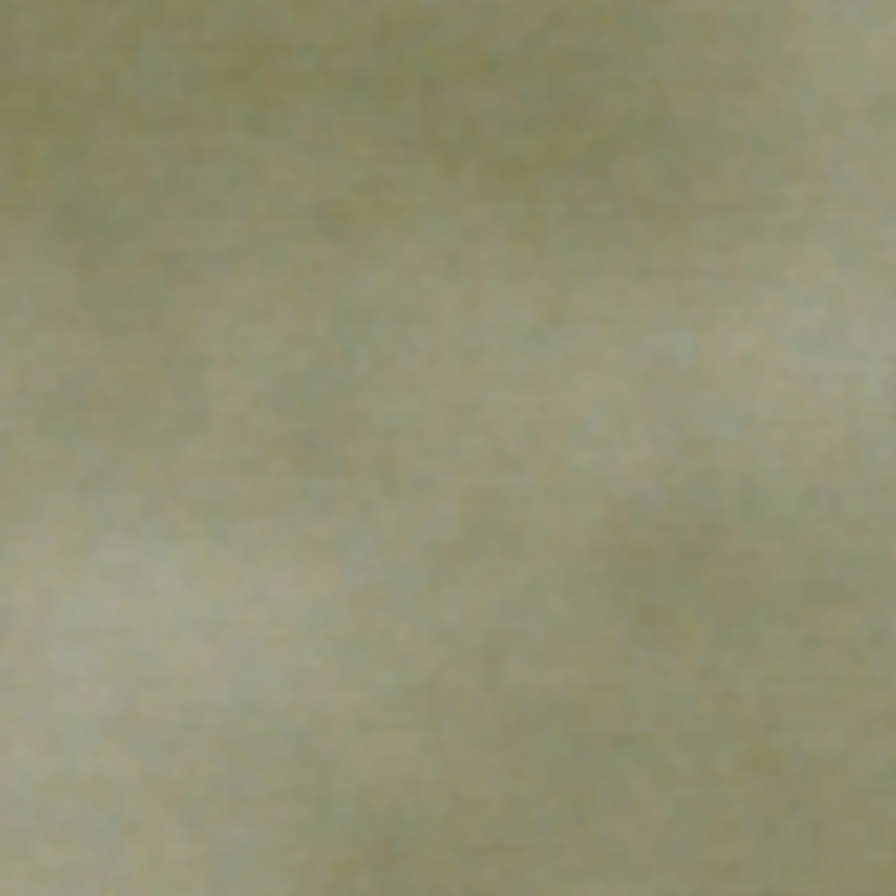
A Shadertoy shader for this texture:

```glsl
// Soft olive-grey mottled surface, like a blurred, weathered wall.
// Broad light and dark patches set the tone, cloudy noise breaks them up,
// and fine warm, cool and green flecks with faint level streaks add grain.

const vec3 OLIVE_SHADE = vec3(0.520, 0.520, 0.385);
const vec3 PALE_SAGE   = vec3(0.620, 0.620, 0.525);
const vec3 WARM_COOL   = vec3(0.022, 0.000, -0.022);
const vec3 GREEN_MAUVE = vec3(-0.008, 0.008, -0.012);

float hash(vec2 cell) {
    vec3 p = fract(vec3(cell.xyx) * 0.1031);
    p += dot(p, p.yzx + 33.33);
    return fract((p.x + p.y) * p.z);
}

// Smooth value noise, from -1 to 1
float noise(vec2 p) {
    vec2 cell = floor(p);
    vec2 f = fract(p);
    f = f * f * f * (f * (f * 6.0 - 15.0) + 10.0);
    float low  = mix(hash(cell), hash(cell + vec2(1.0, 0.0)), f.x);
    float high = mix(hash(cell + vec2(0.0, 1.0)), hash(cell + vec2(1.0, 1.0)), f.x);
    return 2.0 * mix(low, high, f.y) - 1.0;
}

// Layered noise; each octave is turned to hide the lattice
float clouds(vec2 p, int octaves, float gain) {
    float sum = 0.0;
    float weight = 1.0;
    float total = 0.0;
    for (int i = 0; i < octaves; i++) {
        sum += weight * noise(p);
        total += weight;
        weight *= gain;
        p = mat2(1.6, 1.2, -1.2, 1.6) * p + 17.3;
    }
    return sum / total;
}

// Soft elliptical patch, 1 at its centre
float patchAt(vec2 p, vec2 centre, vec2 radius) {
    vec2 d = (p - centre) / radius;
    return exp(-dot(d, d));
}

// Broad light and shade over the canvas
float broadTone(vec2 p) {
    float tone = 0.49;
    tone += 0.60 * patchAt(p, vec2(0.03, 0.22), vec2(0.30, 0.32));
    tone += 0.28 * patchAt(p, vec2(0.30, 0.34), vec2(0.22, 0.10));
    tone += 0.36 * patchAt(p, vec2(0.84, 0.58), vec2(0.24, 0.18));
    tone += 0.28 * patchAt(p, vec2(0.98, 0.84), vec2(0.14, 0.25));
    tone -= 0.60 * patchAt(p, vec2(0.15, 0.96), vec2(0.40, 0.26));
    tone -= 0.36 * patchAt(p, vec2(0.65, 0.87), vec2(0.26, 0.18));
    tone -= 0.36 * patchAt(p, vec2(0.72, 0.34), vec2(0.13, 0.11));
    tone -= 0.36 * patchAt(p, vec2(0.51, 0.05), vec2(0.16, 0.13));
    tone -= 0.45 * patchAt(p, vec2(1.00, 0.04), vec2(0.16, 0.15));
    return tone;
}

void mainImage(out vec4 fragColor, in vec2 fragCoord) {
    vec2 uv = fragCoord / iResolution.xy;

    // Patches with wandering edges
    vec2 drift = 0.05 * vec2(clouds(uv * 4.0 + 3.1, 3, 0.5),
                             clouds(uv * 4.0 + 41.7, 3, 0.5));
    float tone = broadTone(uv + drift);

    // Cloudy mottling, fine grain and faint level streaks
    tone += 0.28 * clouds(uv * 6.0 + 8.2, 4, 0.55);
    tone += 0.16 * clouds(uv * 42.0 + 5.9, 2, 0.7);
    tone += 0.05 * noise(uv * vec2(9.0, 95.0) + 61.0);

    // Coloured flecks
    float warmth = clouds(uv * 22.0 + 71.3, 3, 0.85);
    float green  = clouds(uv * 26.0 + 113.9, 3, 0.8);

    vec3 color = mix(OLIVE_SHADE, PALE_SAGE, tone);
    color += WARM_COOL * warmth + GREEN_MAUVE * green;
    fragColor = vec4(color, 1.0);
}
```
